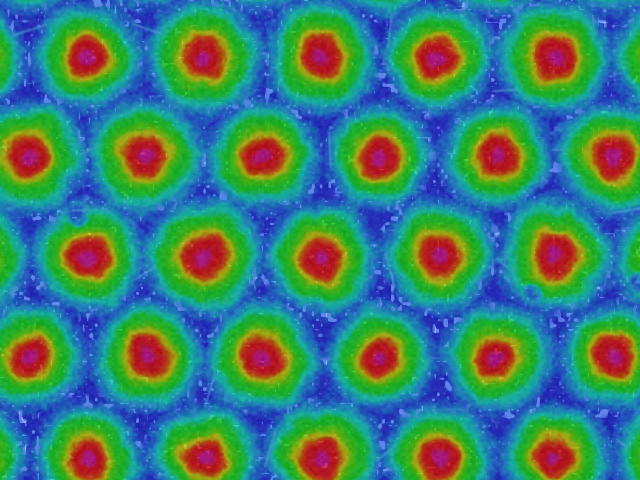
A Shadertoy shader for this pattern:

```glsl
// Height map of a hexagonal array of rounded bumps in rainbow false colour.
// A noisy distance to the nearest jittered bump centre drives the colour ramp;
// pale debris specks and short scratches are laid over the blue valleys.

float hash(vec2 p) {
    return fract(sin(dot(p, vec2(127.1, 311.7))) * 43758.5453);
}

float noise(vec2 p) {
    vec2 i = floor(p), f = fract(p);
    f = f * f * (3.0 - 2.0 * f);
    return mix(mix(hash(i), hash(i + vec2(1, 0)), f.x),
               mix(hash(i + vec2(0, 1)), hash(i + vec2(1, 1)), f.x), f.y);
}

// Distance from the nearest bump centre, with per-bump size, outline and dents
float bumpDistance(vec2 p) {
    float nearest = 1.0;
    float midRow = floor((p.y - 0.047) / 0.209 + 0.5);
    for (int j = -1; j <= 1; j++) {
        float row = midRow + float(j);
        float shift = 0.184 - 0.1215 * mod(row, 2.0);
        float midCol = floor((p.x - shift) / 0.243 + 0.5);
        for (int i = -1; i <= 1; i++) {
            vec2 id = vec2(midCol + float(i), row);
            vec2 jitter = vec2(hash(id + 3.7), hash(id + 8.3)) - 0.5;
            vec2 q = p - vec2(shift + 0.243 * id.x, 0.047 + 0.209 * row) - 0.006 * jitter;
            float angle = atan(q.y, q.x);
            float r = length(q);
            float lobes = 0.02 * cos(6.0 * angle + 3.14) + 0.025 * cos(3.0 * angle + 6.28 * hash(id + 5.1));
            float d = r * (1.0 + lobes + 0.10 * (hash(id + 1.9) - 0.5));
            // Occasional bite out of the flank
            float dentAngle = 6.28 * hash(id + 6.6);
            vec2 dent = q - 0.084 * vec2(cos(dentAngle), sin(dentAngle));
            d += 0.028 * step(0.88, hash(id + 2.4)) * smoothstep(0.028, 0.010, length(dent));
            nearest = min(nearest, d);
        }
    }
    return nearest;
}

// Rainbow ramp from magenta summit to deep blue valley
vec3 heightColor(float d) {
    vec3 c = vec3(0.65, 0.09, 0.48);
    c = mix(c, vec3(0.70, 0.08, 0.12), smoothstep(0.008, 0.023, d));
    c = mix(c, vec3(0.69, 0.26, 0.07), smoothstep(0.028, 0.041, d));
    c = mix(c, vec3(0.63, 0.65, 0.08), smoothstep(0.038, 0.050, d));
    c = mix(c, vec3(0.26, 0.68, 0.08), smoothstep(0.050, 0.061, d));
    c = mix(c, vec3(0.10, 0.68, 0.16), smoothstep(0.060, 0.074, d));
    c = mix(c, vec3(0.09, 0.67, 0.62), smoothstep(0.077, 0.095, d));
    c = mix(c, vec3(0.12, 0.50, 0.71), smoothstep(0.094, 0.107, d));
    c = mix(c, vec3(0.13, 0.34, 0.73), smoothstep(0.106, 0.120, d));
    return mix(c, vec3(0.14, 0.17, 0.71), smoothstep(0.119, 0.136, d));
}

// Sparse short scratches, one candidate per grid square
float scratches(vec2 p) {
    vec2 id = floor(p * 8.0), q = fract(p * 8.0) - 0.5;
    float angle = 6.28 * hash(id + 4.2);
    vec2 dir = vec2(cos(angle), sin(angle));
    float along = clamp(dot(q, dir), -0.28, 0.28);
    return step(0.62, hash(id + 9.5)) * smoothstep(0.035, 0.008, length(q - dir * along));
}

void mainImage(out vec4 fragColor, in vec2 fragCoord) {
    vec2 p = fragCoord / iResolution.y;

    // Bumps with rough contours, roughest in the valleys
    vec2 warp = vec2(noise(p * 17.0), noise(p * 17.0 + 40.0)) - 0.5;
    float d = bumpDistance(p + 0.012 * warp);
    float valley = smoothstep(0.095, 0.122, d);
    d += 0.010 * (noise(p * 38.0 + 11.0) - 0.5);
    d += mix(0.005, 0.014, valley) * (noise(p * 85.0 + 23.0) - 0.5);
    d += mix(0.003, 0.010, valley) * (noise(p * 190.0 + 57.0) - 0.5);
    vec3 color = heightColor(d);

    // Fine surface grain
    color += 0.07 * (noise(p * 170.0 + 71.0) - 0.5);

    // Clustered debris in the valleys, fainter dust on the bumps
    float cluster = smoothstep(0.30, 0.65, noise(p * 26.0 + 5.0));
    float flakes = smoothstep(0.70, 0.82, noise(p * vec2(115.0, 90.0) + 31.0));
    float dust = smoothstep(0.84, 0.95, noise(p * 150.0 + 83.0));
    color = mix(color, vec3(0.42, 0.57, 0.95), 0.85 * flakes * cluster * valley);
    color += 0.16 * dust * mix(0.7, 1.3, valley);

    // Scratches crossing the lower slopes
    float slope = smoothstep(0.085, 0.110, d);
    color = mix(color, vec3(0.36, 0.66, 0.86), 0.4 * scratches(p) * slope);

    fragColor = vec4(clamp(color, 0.0, 1.0), 1.0);
}
```
